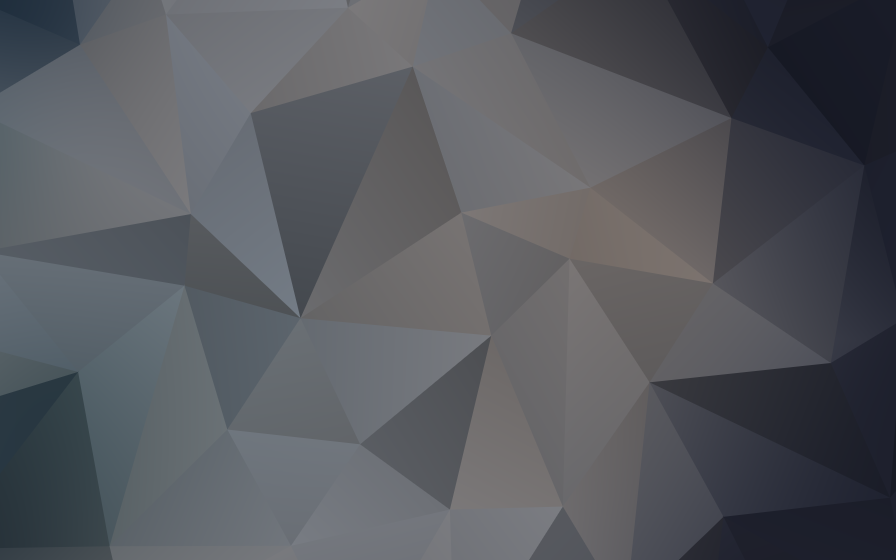
Reproduce this background procedurally as a WebGL 2 fragment shader.

```glsl
#version 300 es
precision highp float;
// Low-poly backdrop: muted grey facets, warm right of centre, falling to navy and teal at the sides.

uniform vec2 u_resolution;
out vec4 fragColor;

// Mesh, in canvas heights
const float CELL = 0.24;        // mean facet size
const float JITTER = 0.36;      // vertex offset in cells; below 0.5 keeps quads simple
const float TILT = 0.42;        // rise of the mesh rows in radians

// Facet shading
const float SHADE_TOP = 1.02;   // brightest facet
const float SHADE_DROP = 0.28;  // how far the darkest facet falls below it
const float SHADE_SKEW = 3.0;   // higher keeps more facets bright
const float RAMP = 0.10;        // linear ramp across a facet
const float HUE_SHIFT = 0.03;   // warm or cool drift per facet
const float FOLLOW = 0.45;      // how much the tint varies inside a facet

// Palette
const vec3 GREY = vec3(0.445, 0.452, 0.472);
const vec3 WARM = vec3(0.455, 0.425, 0.410);
const vec3 SLATE = vec3(0.395, 0.435, 0.465);
const vec3 TEAL = vec3(0.230, 0.320, 0.355);
const vec3 DEEP = vec3(0.130, 0.190, 0.250);
const vec3 NAVY = vec3(0.115, 0.125, 0.175);

float hash(vec2 p) {
    return fract(sin(dot(p, vec2(127.1, 311.7))) * 43758.5);
}

float cross2(vec2 a, vec2 b) {
    return a.x * b.y - a.y * b.x;
}

// Twice the signed area of a triangle
float area(vec2 a, vec2 b, vec2 c) {
    return cross2(b - a, c - a);
}

// Distance to the line a-b, positive on its left
float side(vec2 p, vec2 a, vec2 b) {
    return cross2(b - a, p - a) / length(b - a);
}

float blob(vec2 uv, vec2 centre, vec2 radius) {
    vec2 d = (uv - centre) / radius;
    return exp(-dot(d, d));
}

vec2 vertex(vec2 id) {
    vec2 offset = vec2(hash(id), hash(id + 41.3)) - 0.5;
    return id + 2.0 * JITTER * offset;
}

// Broad colour field over the canvas, uv in 0..1
vec3 tint(vec2 uv) {
    vec3 c = mix(GREY, WARM, blob(uv, vec2(0.70, 0.55), vec2(0.20, 0.40)));
    c = mix(c, SLATE, 0.7 * blob(uv, vec2(0.26, 0.35), vec2(0.16, 0.25)));
    c = mix(c, TEAL, 0.9 * blob(uv, vec2(0.03, 0.20), vec2(0.15, 0.24)));
    c = mix(c, TEAL, 0.6 * blob(uv, vec2(0.0, 0.72), vec2(0.06, 0.14)));
    c = mix(c, DEEP, blob(uv, vec2(0.0, 1.0), vec2(0.13, 0.16)));
    c = mix(c, DEEP, 0.7 * blob(uv, vec2(0.0, 0.05), vec2(0.08, 0.18)));
    float toRight = uv.x + 0.40 * abs(uv.y - 0.45);
    return mix(c, NAVY, smoothstep(0.74, 1.06, toRight));
}

void main() {
    vec2 aspect = vec2(u_resolution.x / u_resolution.y, 1.0);
    vec2 p = gl_FragCoord.xy / u_resolution.y;
    mat2 turn = mat2(cos(TILT), -sin(TILT), sin(TILT), cos(TILT));
    vec2 g = turn * p / CELL;
    float pixel = 1.0 / (u_resolution.y * CELL);

    vec3 sum = vec3(0.0);
    float total = 0.0;

    // Every quad that can reach this point, two triangles each
    for (int j = -1; j <= 1; j++) {
        for (int i = -1; i <= 1; i++) {
            vec2 id = floor(g) + vec2(i, j);
            vec2 a = vertex(id);
            vec2 b = vertex(id + vec2(1.0, 0.0));
            vec2 c = vertex(id + vec2(1.0, 1.0));
            vec2 d = vertex(id + vec2(0.0, 1.0));

            // Split along the diagonal that leaves the fuller triangles
            bool splitAC = min(area(a, b, c), area(a, c, d))
                         > min(area(b, c, d), area(b, d, a));

            for (int k = 0; k < 2; k++) {
                vec2 t0 = splitAC ? a : b;
                vec2 t1 = splitAC ? (k == 0 ? b : c) : (k == 0 ? c : d);
                vec2 t2 = splitAC ? (k == 0 ? c : d) : (k == 0 ? d : a);
                float inside = min(side(g, t0, t1), min(side(g, t1, t2), side(g, t2, t0)));
                float cover = clamp(0.5 + inside / pixel, 0.0, 1.0);
                if (cover <= 0.0) continue;

                // Flat tint with its own brightness, ramp and hue
                vec2 seed = id + 0.37 * float(k) + 7.9;
                vec2 centre = (t0 + t1 + t2) / 3.0;
                vec2 at = mix(centre, g, FOLLOW) * CELL * turn;
                float angle = 6.2832 * hash(seed + 13.7);
                float shade = SHADE_TOP - SHADE_DROP * pow(hash(seed), SHADE_SKEW)
                            + RAMP * dot(g - centre, vec2(cos(angle), sin(angle)));
                float hue = HUE_SHIFT * (2.0 * hash(seed + 29.1) - 1.0);
                sum += cover * tint(at / aspect) * (shade + hue * vec3(1.0, 0.0, -1.0));
                total += cover;
            }
        }
    }
    fragColor = vec4(sum / max(total, 0.0001), 1.0);
}
```
